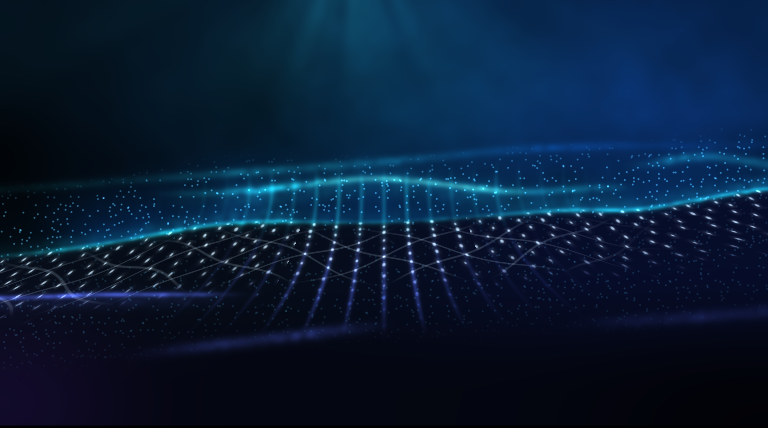
Reproduce this background procedurally as a Shadertoy shader.

```glsl
#define COLUMN_GAP 0.034
#define ROW_GAP 0.075
#define DOT_RADIUS 0.0036
#define WIRE_WIDTH 0.0008
#define RAY_ORIGIN vec2(0.46, 1.22)
#define TEAL vec3(0.06, 0.40, 0.42)
#define BLUE vec3(0.02, 0.16, 0.34)
#define VIOLET vec3(0.16, 0.20, 0.46)
#define PALE vec3(0.58, 0.65, 0.67)

float hash(vec2 p) {
  vec3 q = fract(vec3(p.xyx) * 0.1031);
  q += dot(q, q.yzx + 33.33);
  return fract((q.x + q.y) * q.z);
}

float noise(vec2 p) {
  vec2 i = floor(p), f = fract(p);
  f = f * f * (3.0 - 2.0 * f);
  return mix(mix(hash(i), hash(i + vec2(1, 0)), f.x),
             mix(hash(i + vec2(0, 1)), hash(i + vec2(1, 1)), f.x), f.y);
}

float fbm(vec2 p) {
  float sum = 0.0, amp = 0.5;
  for (int i = 0; i < 4; i++) {
    sum += amp * noise(p);
    p = p * 2.03 + 17.0;
    amp *= 0.5;
  }
  return sum;
}

float bell(float x, float center, float width) {
  float t = (x - center) / width;
  return exp(-t * t);
}

float blob(vec2 p, vec2 center, vec2 size) {
  vec2 t = (p - center) / size;
  return exp(-dot(t, t));
}

float span(float x, float a, float b, float soft) {
  return smoothstep(a - soft, a + soft, x) * (1.0 - smoothstep(b - soft, b + soft, x));
}

// Height of the main wave edge
float crestHeight(float x) {
  return 0.40 + 0.15 * x + 0.033 * bell(x, 0.3, 0.15)
       - 0.014 * bell(x, 0.83, 0.07) + 0.008 * smoothstep(0.9, 1.0, x);
}

// Clouded sky with a fan of light from above
vec3 sky(vec2 uv, vec2 p) {
  float cloud = fbm(p * 4.0 + 3.0);
  vec3 c = mix(vec3(0.012, 0.055, 0.10), vec3(0.02, 0.11, 0.25), smoothstep(0.1, 0.75, uv.x));
  c += vec3(0.01, 0.10, 0.13) * blob(uv, vec2(0.48, 0.72), vec2(0.2, 0.25)) * (0.4 + cloud);
  c += vec3(0.01, 0.05, 0.12) * blob(uv, vec2(0.87, 0.74), vec2(0.18, 0.24)) * (0.3 + cloud);
  c *= 1.0 - 0.65 * blob(uv, vec2(0.0, 0.64), vec2(0.1, 0.2));
  c *= 1.0 - 0.35 * blob(uv, vec2(0.33, 0.78), vec2(0.07, 0.15));
  vec2 ray = uv - RAY_ORIGIN;
  float angle = atan(ray.x * 1.79, -ray.y);
  float shafts = 0.35 + noise(vec2(angle * 9.0 + 20.0, 2.0));
  c += vec3(0.03, 0.15, 0.16) * shafts * smoothstep(0.62, 1.05, uv.y) * bell(angle, 0.0, 0.9);
  return c * (0.72 + 0.55 * cloud);
}

// Beaded, wired sheet; depth is measured down from the crest
vec3 mesh(vec2 uv, float depth, float aspect, float px) {
  float spread = 0.9 + depth + 6.0 * depth * depth;
  float u = (uv.x - 0.5) / (COLUMN_GAP * spread);
  float scale = 1.0 + 5.0 * max(depth, -0.12);
  float v = log(scale) / ROW_GAP + 0.35 * sin(u * 1.3);
  float rowStep = ROW_GAP * scale / 5.0, width = COLUMN_GAP * spread * aspect;
  float middle = bell(uv.x, 0.49, 0.16);

  float shifted = u + 0.5 + 0.5 * mod(floor(v), 2.0) * step(3.5, abs(u));
  vec2 cell = floor(vec2(shifted, v));
  vec2 jitter = vec2(hash(cell), hash(cell + 71.0)) - 0.5;
  vec2 offset = fract(vec2(shifted, v)) - 0.5 - jitter * vec2(0.5 - 0.5 * middle, 0.35);
  float dist = length(offset * vec2(width, rowStep));
  float radius = DOT_RADIUS * (0.65 + 0.5 * hash(cell + 9.0));
  float bead = 0.85 - 0.85 * smoothstep(radius - px, radius + px, dist) + 0.2 * bell(dist, 0.0, 0.008);
  float reach = 1.0 - smoothstep(0.07, 0.18 + 0.1 * middle, depth);
  vec3 tint = mix(PALE, VIOLET * 1.3, smoothstep(0.09, 0.2, depth));
  vec3 c = tint * bead * reach * smoothstep(-0.004, 0.004, depth);

  // Luminous columns on both sides of the crest
  float streak = bell(abs(fract(u + 0.5) - 0.5) * width, 0.0, 0.0055) * middle;
  streak *= 0.5 + hash(vec2(floor(u + 0.5), 5.0));
  c += VIOLET * 0.75 * streak * span(depth, 0.06, 0.22, 0.06);
  c += TEAL * 0.5 * streak * span(depth, -0.1, 0.02, 0.035);

  // Crossing wires
  float wired = span(depth, 0.025, 0.13, 0.02) * span(uv.x, -0.2, 0.78, 0.12);
  for (float side = -1.0; side < 2.0; side += 2.0) {
    float wire = abs(fract((v + side * u) / 3.0) - 0.5) * 3.0 * rowStep;
    c += PALE * 0.22 * wired * (1.0 - smoothstep(WIRE_WIDTH, WIRE_WIDTH + px, wire));
  }
  return c;
}

void mainImage(out vec4 fragColor, in vec2 fragCoord) {
  vec2 uv = fragCoord / iResolution.xy;
  float aspect = iResolution.x / iResolution.y, px = 1.0 / iResolution.y;
  vec2 p = vec2(uv.x * aspect, uv.y);
  float x = uv.x, y = uv.y, depth = crestHeight(x) - y;
  float grain = 0.55 + 0.9 * noise(p * 55.0) * noise(p * 14.0 + 8.0);

  // Sky, mist behind the crest, and dark water
  vec3 color = sky(uv, p);
  float mist = (1.0 - smoothstep(0.03, 0.19, -depth)) * smoothstep(0.02, 0.14, x);
  color = mix(color, BLUE * (0.5 + 0.8 * fbm(p * 9.0)), 0.75 * mist);
  vec3 water = mix(vec3(0.022, 0.048, 0.09), vec3(0.025, 0.05, 0.16), smoothstep(0.25, 0.8, x));
  water = mix(vec3(0.014, 0.022, 0.065), water, smoothstep(0.08, 0.38, y));
  water += vec3(0.055, 0.02, 0.1) * blob(uv, vec2(0.0, 0.06), vec2(0.16, 0.2));
  water *= 1.0 - 0.6 * blob(uv, vec2(1.0, 0.0), vec2(0.22, 0.2));
  color = mix(color, water, smoothstep(-0.006, 0.006, depth));

  // Soft ridges behind
  float ridge = 0.547 + 0.035 * bell(x, 0.49, 0.13) + 0.015 * smoothstep(0.66, 0.8, x);
  float far = 0.556 + 0.13 * x + 0.007 * bell(x, 0.66, 0.1) - 0.022 * smoothstep(0.75, 1.0, x);
  float right = 0.61 + 0.024 * bell(x, 0.92, 0.07);
  vec3 glow = TEAL * (0.9 * bell(y, ridge, 0.009) + 0.35 * bell(y, ridge - 0.01, 0.03)) * span(x, 0.27, 0.76, 0.09);
  glow += vec3(0.15, 0.14, 0.05) * bell(y, ridge, 0.007) * span(x, 0.42, 0.66, 0.06);
  glow += mix(TEAL, BLUE, smoothstep(0.4, 0.75, x)) * bell(y, far, 0.011) * (0.18 + 0.32 * span(x, 0.22, 0.85, 0.1));
  glow += TEAL * 0.65 * bell(y, right, 0.011) * smoothstep(0.8, 0.9, x);

  // Bright crest and violet foreground ridges
  float lit = 0.35 + 0.65 * max(span(x, 0.06, 0.4, 0.05), smoothstep(0.6, 0.7, x));
  glow += TEAL * lit * (1.1 * bell(depth, 0.0, 0.006) + 0.35 * bell(depth, -0.008, 0.02));
  float low = 0.304 + 0.008 * smoothstep(0.0, 0.15, x);
  glow += VIOLET * (1.2 * bell(y, low, 0.006) + 0.25 * bell(y, low - 0.01, 0.02)) * (1.0 - smoothstep(0.2, 0.34, x));
  glow += VIOLET * 0.6 * bell(y, 0.135 + 0.21 * x, 0.014) * span(x, 0.22, 0.46, 0.07);
  glow += VIOLET * 0.35 * bell(y, 0.155 + 0.115 * x, 0.016) * smoothstep(0.7, 0.92, x);
  color += glow * grain + mesh(uv, depth, aspect, px);

  // Drifting specks
  float zone = span(depth, -0.13, 0.01, 0.04) + 0.35 * span(depth, 0.05, 0.25, 0.06);
  for (float size = 34.0; size < 70.0; size += 17.0) {
    vec2 id = floor(p * size);
    vec2 spot = 0.2 + 0.6 * vec2(hash(id + 3.0), hash(id + size));
    float away = length(fract(p * size) - spot) / size;
    float speck = (1.0 - smoothstep(0.0008, 0.0012 + px, away)) * step(0.72, hash(id + 91.0));
    color += vec3(0.16, 0.36, 0.44) * speck * zone;
  }
  fragColor = vec4(color * smoothstep(0.003, 0.008, y), 1.0);
}
```
